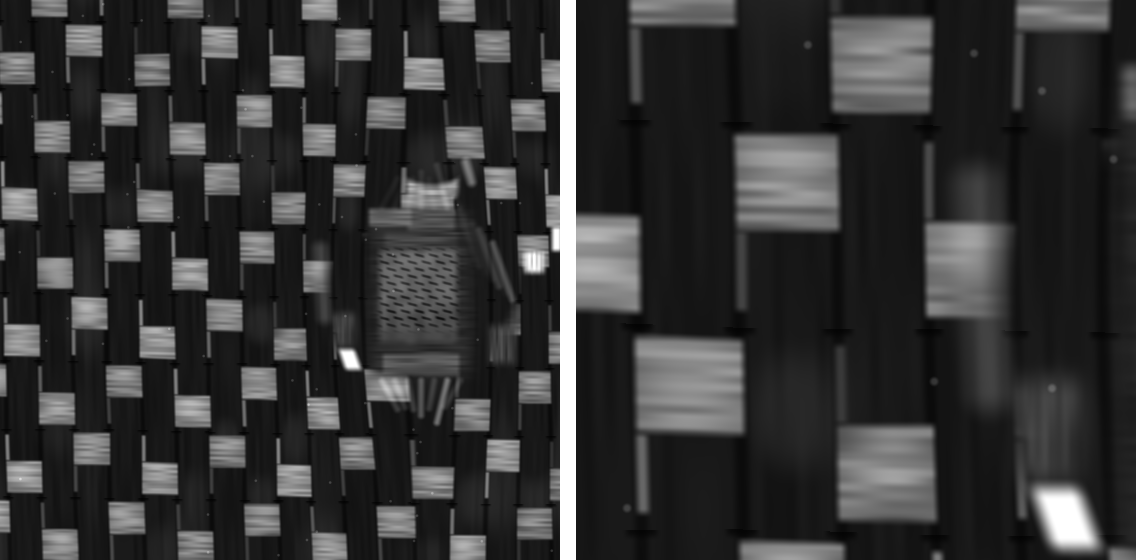
Left: the whole. Right: its middle third, enlarged.
Give the GLSL for this texture, as a WebGL 2 fragment shader.

```glsl
#version 300 es
precision highp float;
// Dark broken-twill weave with pale weft floats and a torn hole showing a fine mesh.
uniform vec2 u_resolution;
out vec4 outColor;

#define PITCH vec2(0.0605, 0.0608)    // thread spacing
#define ORIGIN vec2(0.1073, 0.0225)   // first float
#define SHEAR vec2(0.0189, 0.014)     // skew of the cloth
#define FLOAT_HALF vec2(0.53, 0.465)  // float size, in pitches
#define ROW_PAIRING 0.085             // rows draw together in pairs
#define SOFT 0.055                    // edge blur, in pitches
#define HOLE vec2(0.752, 0.475)
#define HOLE_RADII vec2(0.19, 0.15)
#define PUSH 0.48                     // how far threads part round the hole
#define WARP_TONE 0.088
#define FLOAT_TONE 0.50

float hash(vec2 p) {
  p = fract(p * vec2(0.1031, 0.1173));
  p += dot(p, p.yx + 33.33);
  return fract((p.x + p.y) * p.x * 17.7);
}

float noise(vec2 p) {
  vec2 i = floor(p), f = fract(p);
  f = f * f * (3.0 - 2.0 * f);
  return mix(mix(hash(i), hash(i + vec2(1, 0)), f.x),
             mix(hash(i + vec2(0, 1)), hash(i + vec2(1, 1)), f.x), f.y);
}

float box(vec2 p, vec2 halfSize, float soft) {
  vec2 e = 1.0 - smoothstep(halfSize - soft, halfSize + soft, abs(p));
  return e.x * e.y;
}

float streak(vec2 p, vec2 a, vec2 b, float width) {
  vec2 ab = b - a;
  float t = clamp(dot(p - a, ab) / dot(ab, ab), 0.0, 1.0);
  return 1.0 - smoothstep(0.0, width, length(p - a - ab * t));
}

// Dark warp, pale floats and the thin slivers beside them
float weave(vec2 p, float visible) {
  vec2 d = p - HOLE;
  vec2 spread = d / vec2(0.13, 0.33);
  p.x -= PUSH * d.x * exp(-dot(spread, spread));
  vec2 g = (p + SHEAR * p.yx - ORIGIN) / PITCH;
  ivec2 cell = ivec2(floor(g + 0.5));
  float across = g.x - float(cell.x);

  float tone = WARP_TONE + 0.035 * (noise(g * vec2(9.0, 0.7)) - 0.5);
  tone += 0.06 * smoothstep(0.55, 0.95, noise(g * vec2(1.0, 0.6) + 31.0));
  tone *= 1.0 - 0.5 * smoothstep(0.38, 0.49, abs(across));
  tone *= 1.0 - 0.6 * box(vec2(abs(across) - 0.5, mod(g.y + 0.5, 2.0) - 2.0), vec2(0.15, 0.06), 0.05);

  int columnOf[4] = int[4](0, 2, 3, 1);
  for (int y = -1; y <= 1; y++)
  for (int x = -1; x <= 1; x++) {
    ivec2 id = cell + ivec2(x, y);
    int phase = id.y & 3;
    if (((id.x - columnOf[phase]) & 3) != 0) continue;
    float toPair = (phase & 1) == 0 ? 1.0 : -1.0;
    vec2 q = g - vec2(id) - vec2(0.0, ROW_PAIRING * toPair);
    float seed = hash(vec2(id) + 57.0);
    float sliver = box(q - vec2(-0.48, 0.87 * toPair), vec2(0.055, 0.38), 0.05);
    tone = mix(tone, 0.30 + 0.25 * seed, sliver * visible * (0.55 + 0.45 * seed));
    float fiber = noise(vec2(q.x * 1.6, q.y * 13.0) + seed * 90.0) - 0.5;
    float sheen = FLOAT_TONE + 0.12 * (seed - 0.5) + 0.23 * fiber;
    sheen += 0.12 * cos(q.x * 3.0) * cos((q.y - 0.1) * 3.0) - 0.03;
    q.y += 0.03 * (seed - 0.5) * q.x;
    tone = mix(tone, sheen, box(q, FLOAT_HALF, SOFT) * visible);
  }
  return tone;
}

// Fine mesh in its dim frame, with crossing bands of fibers
float hole(vec2 p, float tone) {
  vec2 d = p - HOLE;
  float fiber = noise(p * vec2(22.0, 240.0));
  float grain = noise(p * vec2(240.0, 30.0));
  tone = mix(tone, 0.12 + 0.09 * fiber, box(d, vec2(0.09, 0.145), 0.02));
  tone = mix(tone, 0.17 + 0.14 * fiber, box(d - vec2(0.0, 0.095), vec2(0.065, 0.014), 0.008));
  tone = mix(tone, 0.22 + 0.16 * fiber, box(d - vec2(0.018, 0.131), vec2(0.042, 0.018), 0.007));
  tone = mix(tone, 0.32 + 0.18 * fiber, box(d - vec2(-0.055, 0.137), vec2(0.038, 0.015), 0.006));
  tone = mix(tone, 0.25 + 0.15 * fiber, box(d + vec2(0.0, 0.126), vec2(0.068, 0.019), 0.006));
  float arch = d.y - 0.178 - 6.0 * (d.x - 0.02) * (d.x - 0.02);
  tone = mix(tone, 0.44 + 0.25 * fiber, box(vec2(d.x - 0.02, arch), vec2(0.046, 0.016), 0.008));

  // Mesh of staggered slanting dashes
  vec2 m = (d + vec2(0.003, 0.0)) / vec2(0.025, 0.0125);
  m.x += 0.5 * mod(floor(m.y), 2.0);
  vec2 k = fract(m) - 0.5;
  float dash = box(vec2(k.x, k.y + 0.5 * k.x), vec2(0.33, 0.18), 0.16);
  float mesh = 0.40 + 0.10 * (noise(p * 60.0) - 0.5) - 0.22 * dash * smoothstep(-0.075, -0.045, d.y);
  mesh -= 0.12 * smoothstep(0.02, -0.08, d.y);
  tone = mix(tone, mesh, box(d + vec2(0.005, 0.004), vec2(0.069, 0.083), 0.010));

  // Fibers fanning out above, below and to the right
  for (int i = 0; i < 7; i++) {
    float t = float(i) / 6.0 - 0.5, seed = hash(vec2(i, 5));
    vec2 q = vec2(d.x, abs(d.y));
    float fan = streak(q, vec2(t * 0.14, 0.155), vec2(t * 0.085, 0.20 + 0.03 * seed), 0.010);
    tone += fan * (0.10 + 0.25 * seed) * (d.y < 0.0 ? 1.0 : 0.3);
    vec2 start = vec2(0.068 + 0.012 * float(i), 0.15 - 0.012 * float(i));
    tone += 0.22 * seed * streak(d, start, start + vec2(0.035, -0.10), 0.011);
  }

  // Frayed side threads and glints
  tone = mix(tone, 0.18 + 0.20 * grain, 0.8 * box(d - vec2(0.146, -0.09), vec2(0.024, 0.034), 0.012));
  tone = mix(tone, 0.18 + 0.18 * grain, 0.8 * box(d - vec2(-0.137, -0.065), vec2(0.017, 0.03), 0.012));
  tone += 0.16 * streak(d, vec2(-0.18, 0.08), vec2(-0.172, -0.04), 0.024);
  tone += 0.35 * streak(d, vec2(0.08, 0.235), vec2(0.09, 0.20), 0.014);
  vec2 tilt = vec2(d.x + 0.35 * (d.y + 0.117), d.y);
  tone = mix(tone, 1.0, box(tilt - vec2(-0.127, -0.117), vec2(0.014, 0.018), 0.007));
  tone = mix(tone, 0.75 + 0.4 * grain, box(d - vec2(0.202, 0.056), vec2(0.017, 0.018), 0.008));
  return mix(tone, 1.0, box(d - vec2(0.242, 0.098), vec2(0.008, 0.021), 0.006));
}

void main() {
  vec2 p = gl_FragCoord.xy / u_resolution;
  vec2 bent = p + 0.0025 * (vec2(noise(p * 9.0), noise(p * 9.0 + 40.0)) - 0.5);
  float visible = smoothstep(0.80, 1.12, length((p - HOLE) / HOLE_RADII));
  float tone = hole(p, weave(bent, visible));
  // Sparse dust
  vec2 speck = floor(p * 45.0);
  vec2 offset = vec2(hash(speck), hash(speck + 19.0)) * 0.6 + 0.2;
  float dust = 1.0 - smoothstep(0.04, 0.16, length(fract(p * 45.0) - offset));
  tone += 0.16 * dust * step(0.965, hash(speck + 71.0));
  outColor = vec4(vec3(clamp(tone, 0.0, 1.0)), 1.0);
}
```
